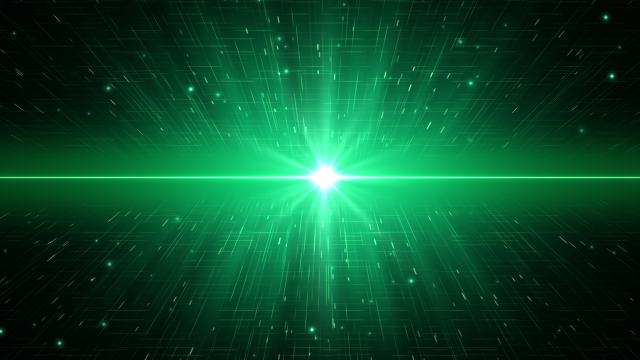
Reproduce this background procedurally as a Shadertoy shader.

```glsl
// A white-green burst on a glowing horizon, between two mirrored planes of fine light lines.
// The planes use a fanned coordinate u = x / spread(y); hashed cells place the lines,
// dashes and sparks, while layered sines shape the shafts and rays.

const vec2 BURST_POS = vec2(0.508, 0.507);
const vec3 NIGHT = vec3(0.002, 0.012, 0.006);
const vec3 EMERALD = vec3(0.04, 0.78, 0.46);
const vec3 LEAF = vec3(0.015, 0.38, 0.13);
const vec3 LINE_TINT = vec3(0.20, 0.68, 0.36);
const vec3 PALE = vec3(0.68, 1.0, 0.76);
const vec3 TEAL = vec3(0.08, 0.80, 0.55);

float hash(vec2 p) {
    p = fract(p * vec2(0.1031, 0.1137));
    p += dot(p, p.yx + 33.33);
    return fract((p.x + p.y) * p.x * 91.7);
}

vec2 hash2(vec2 p) {
    return vec2(hash(p + 17.3), hash(p + 71.9));
}

// Soft coverage of a stroke with half width w at distance d
float stroke(float d, float w, float px) {
    return 1.0 - smoothstep(max(w - px, 0.0), w + px, abs(d));
}

float bell(float x, float width) {
    return exp(-x * x / (width * width));
}

// Slow variation from three sines, about 0 to 1
float waves(float x) {
    return 0.5 + 0.22 * sin(x) + 0.16 * sin(x * 2.3 + 1.7) + 0.12 * sin(x * 4.7 + 0.6);
}

// Broken lines: one per cell across, patchy along their length
float brokenLines(float across, float along, float density, float scale, float seed, float px) {
    float id = floor(across * density);
    float key = hash(vec2(id + 200.0, seed));
    float jitter = (hash(vec2(id + 350.0, seed + 9.0)) - 0.5) * 0.7;
    float d = (fract(across * density) - 0.5 - jitter) * scale / density;
    float patches = smoothstep(0.40, 0.85, waves(along * (7.0 + 12.0 * key) + key * 60.0));
    return stroke(d, 0.0007, px * 0.8) * patches * (0.15 + 0.85 * key * key);
}

// Short bright dashes that follow the fan
float dashes(vec2 fan, float spread, vec2 density, float chance, float seed, float px) {
    vec2 cell = floor(fan * density);
    vec2 key = hash2(cell + seed);
    vec2 d = (fract(fan * density) - 0.5 - (key - 0.5) * 0.55) / density;
    float halfLength = mix(0.003, 0.010, key.x);
    float body = stroke(d.x * spread, 0.0012, px * 0.9) * stroke(d.y, halfLength, px);
    return body * step(hash(cell + seed + 5.0), chance) * (0.3 + 0.7 * key.y);
}

// Round sparks: x is the core, y the halo
vec2 sparks(vec2 p, float density, float chance, float radius, float seed) {
    vec2 cell = floor(p * density);
    vec2 key = hash2(cell + seed);
    float d = length((fract(p * density) - 0.5 - (key - 0.5) * 0.6) / density);
    float lit = step(hash(cell + seed + 3.0), chance) * (0.45 + 0.55 * key.x);
    return lit * vec2(bell(d, radius), bell(d, radius * 2.6));
}

// Star rays around the burst
float starRays(vec2 p) {
    float a = atan(p.y, p.x);
    float fine = 0.5 + 0.22 * sin(a * 7.0 + 0.8) + 0.16 * sin(a * 16.0 + 2.1)
               + 0.12 * sin(a * 27.0 + 4.0);
    return pow(max(fine, 0.0), 2.0) * exp(-length(p) * 9.0);
}

void mainImage(out vec4 fragColor, in vec2 fragCoord) {
    float px = 1.0 / iResolution.y;
    vec2 p = (fragCoord - BURST_POS * iResolution.xy) * px;
    float h = abs(p.y);
    float side = p.y > 0.0 ? 0.0 : 40.0;
    float spread = h + 0.40;
    vec2 fan = vec2(p.x / spread, p.y);

    // Wide glow with shafts, and the band along the horizon
    float fall = p.y > 0.0 ? 6.2 : 7.4;
    float glow = exp(-dot(p * p, vec2(4.6, fall)));
    float shafts = mix(1.0, 0.74 + 0.48 * waves(fan.x * 13.0), smoothstep(0.03, 0.30, h));
    vec3 col = NIGHT + EMERALD * glow * shafts;
    col += LEAF * bell(h, 0.11) * exp(-0.45 * p.x * p.x) * (1.0 - 0.7 * glow);

    // Line mesh on the upper and lower planes
    float away = smoothstep(0.02, 0.17, h);
    float reach = mix(0.16, 1.0, exp(-2.0 * dot(p, p)));
    float mesh = 0.0;
    for (int i = 0; i < 3; i++) {
        float k = float(i);
        mesh += 0.48 * brokenLines(fan.x, h, 13.0 + 11.0 * k, spread, side + k * 13.0, px);
        mesh += 0.27 * brokenLines(p.y, p.x, 25.0 + 17.0 * k, 1.0, side + k * 7.0 + 90.0, px);
    }
    col += LINE_TINT * mesh * away * reach;

    // Bright dashes and scattered sparks
    float dash = dashes(fan, spread, vec2(15.0, 13.0), 0.24, 110.0 + side, px)
               + dashes(fan, spread, vec2(24.0, 19.0), 0.10, 230.0 + side, px);
    col += PALE * dash * smoothstep(0.04, 0.16, h) * mix(0.25, 0.65, reach);
    vec2 spark = sparks(p + 4.0, 6.0, 0.28, 0.0042, 310.0)
               + 0.5 * sparks(p + 7.0, 13.0, 0.15, 0.0024, 420.0);
    col += (PALE * spark.x * 0.8 + TEAL * spark.y * 0.4) * smoothstep(0.08, 0.16, h);

    // Burst: rays, upright beam, halo and white core
    float r = length(p);
    col += vec3(0.45, 0.38, 0.42) * starRays(p);
    col += vec3(0.22, 0.22, 0.22) * bell(p.x, 0.022 + 0.06 * h) * exp(-h * 6.0);
    col += vec3(0.40, 0.22, 0.32) * exp(-r * 13.0);
    col += vec3(0.85) * bell(r, 0.030);

    // Horizon line, thicker and whiter towards the burst
    float nearBurst = exp(-abs(p.x) * 9.0);
    float thin = stroke(p.y, 0.0011, px * 0.9) * mix(0.5, 1.0, exp(-abs(p.x) * 1.6));
    col += vec3(0.66, 0.80, 0.70) * thin;
    col += vec3(0.65, 0.45, 0.55) * bell(p.y, 0.003 + 0.009 * nearBurst) * nearBurst;
    col += LEAF * 0.3 * bell(p.y, 0.012);

    fragColor = vec4(clamp(col, 0.0, 1.0), 1.0);
}
```
